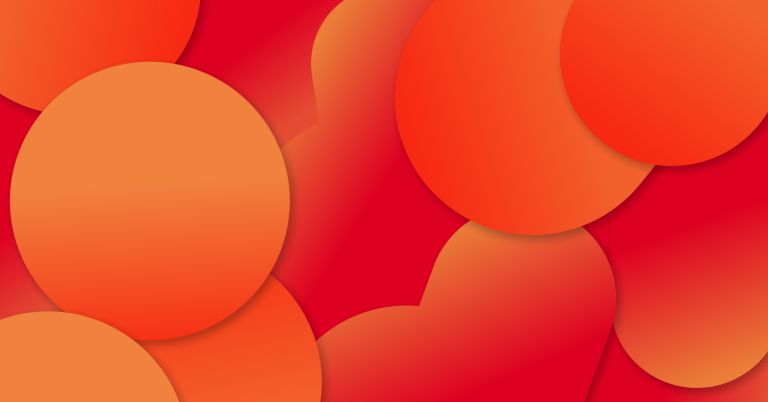
Write a WebGL 1 fragment shader that draws this background.

```glsl
precision highp float;
// Overlapping warm discs and rounded lobes with soft drop shadows on crimson.

uniform vec2 u_resolution;

#define ASPECT 1.901
#define SHADOW_OFFSET vec2(0.008, -0.010)
#define SHADOW_BLUR 0.024
#define SHADOW_STRENGTH 0.30
#define CRIMSON vec3(0.870, 0.000, 0.130)
#define SCARLET vec3(0.970, 0.160, 0.070)
#define CORAL vec3(0.950, 0.380, 0.170)
#define APRICOT vec3(0.942, 0.510, 0.245)
#define OCHRE vec3(0.920, 0.490, 0.220)
#define ROSE vec3(0.890, 0.300, 0.200)

// Signed distance to a segment a-b thickened by radius r.
float pill(vec2 p, vec2 a, vec2 b, float r) {
  vec2 ab = b - a;
  float t = clamp(dot(p - a, ab) / dot(ab, ab), 0.0, 1.0);
  return length(p - a - ab * t) - r;
}

float disc(vec2 p, vec2 center, float r) {
  return length(p - center) - r;
}

// Linear gradient parameter: 0 at point a, 1 at point b.
float ramp(vec2 p, vec2 a, vec2 b) {
  vec2 ab = b - a;
  return clamp(dot(p - a, ab) / dot(ab, ab), 0.0, 1.0);
}

// Lays a filled shape and its shadow over the base colour.
vec3 layer(vec3 base, float dist, float shadowDist, vec3 fill) {
  float shade = 1.0 - smoothstep(-SHADOW_BLUR, SHADOW_BLUR, shadowDist);
  float edge = 0.75 / u_resolution.y;
  float cover = 1.0 - smoothstep(-edge, edge, dist);
  return mix(base * (1.0 - SHADOW_STRENGTH * shade), fill, cover);
}

vec3 drawDisc(vec3 base, vec2 p, vec2 center, float r, vec3 fill) {
  return layer(base, disc(p, center, r), disc(p - SHADOW_OFFSET, center, r), fill);
}

vec3 drawPill(vec3 base, vec2 p, vec2 a, vec2 b, float r, vec3 fill) {
  return layer(base, pill(p, a, b, r), pill(p - SHADOW_OFFSET, a, b, r), fill);
}

// Two-lobed shapes.
float upperLobes(vec2 p) {
  return min(pill(p, vec2(0.963, 0.842), vec2(1.005, 0.579), 0.193),
             pill(p, vec2(0.916, 0.406), vec2(1.089, 0.257), 0.314));
}

float lowerLobes(vec2 p) {
  return min(pill(p, vec2(1.292, 0.257), vec2(1.183, -0.040), 0.233),
             disc(p, vec2(1.007, -0.089), 0.329));
}

void main() {
  vec2 p = gl_FragCoord.xy / u_resolution * vec2(ASPECT, 1.0);

  // Backdrop with rosy glows at the left and the lower right.
  float leftGlow = ramp(p, vec2(0.025, 0.431), vec2(0.156, 0.260))
                 * (1.0 - smoothstep(0.80, 1.00, p.x));
  float cornerGlow = ramp(p, vec2(1.65, 0.05), vec2(1.90, 0.00));
  vec3 color = mix(CRIMSON, ROSE, max(leftGlow, cornerGlow));

  // Lobes fading into the backdrop.
  float fade = ramp(p, vec2(0.792, 0.901), vec2(1.067, 0.725));
  color = layer(color, upperLobes(p), 1.0, mix(OCHRE, CRIMSON, fade));

  fade = ramp(p, vec2(1.611, 0.406), vec2(1.745, 0.047));
  color = drawPill(color, p, vec2(1.725, 0.250), vec2(1.725, 0.600), 0.215,
                   mix(CRIMSON, OCHRE, fade));

  fade = ramp(p, vec2(1.163, 0.443), vec2(1.319, 0.084));
  color = layer(color, lowerLobes(p), lowerLobes(p - SHADOW_OFFSET),
                mix(OCHRE, CRIMSON, fade));

  // Right pair: wide pill, then the disc above it.
  fade = ramp(p, vec2(1.015, 0.678), vec2(1.438, 0.812));
  color = drawPill(color, p, vec2(1.319, 0.757), vec2(1.535, 1.025), 0.3416,
                   mix(SCARLET, CORAL, fade));

  fade = ramp(p, vec2(1.485, 0.703), vec2(1.750, 1.054));
  color = drawDisc(color, p, vec2(1.663, 0.864), 0.277, mix(SCARLET, CORAL, fade));

  // Left stack, from back to front.
  fade = ramp(p, vec2(0.450, 0.900), vec2(0.000, 1.000));
  color = drawDisc(color, p, vec2(0.176, 1.037), 0.322, mix(SCARLET, CORAL, fade));

  fade = ramp(p, vec2(0.570, 0.300), vec2(0.640, -0.030));
  color = drawDisc(color, p, vec2(0.450, 0.050), 0.3465,
                   mix(mix(SCARLET, CORAL, 0.3), CORAL, fade));

  fade = ramp(p, vec2(0.371, 0.545), vec2(0.400, 0.120));
  color = drawDisc(color, p, vec2(0.371, 0.500), 0.3465, mix(APRICOT, SCARLET, fade));

  color = drawDisc(color, p, vec2(0.119, -0.121), 0.3465, APRICOT);

  gl_FragColor = vec4(color, 1.0);
}
```
